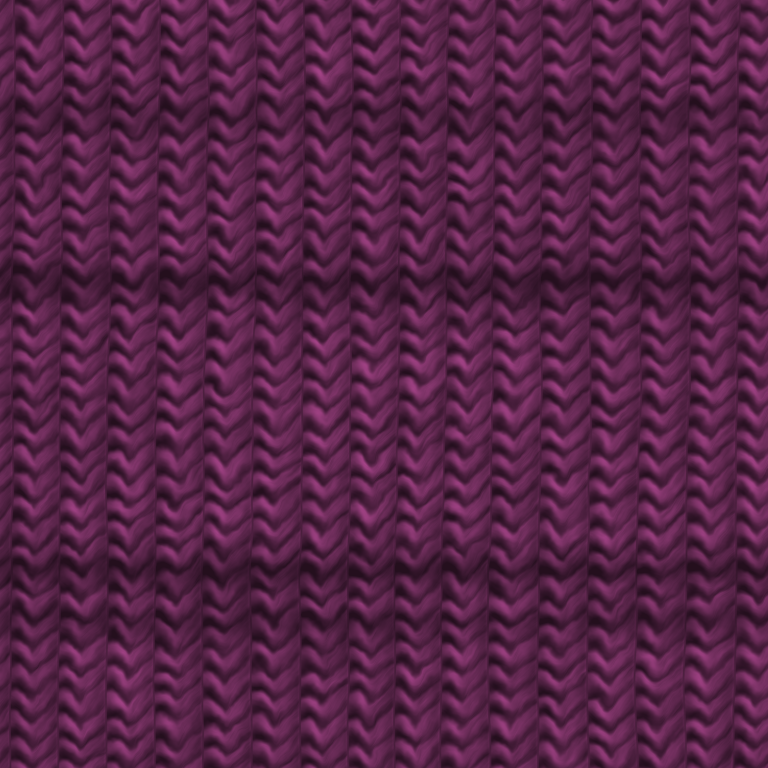
This texture is drawn by a WebGL 1 fragment shader. Its source:

```glsl
precision highp float;

uniform vec2 u_resolution;

const vec3 YARN_TINT = vec3(1.0, 0.41, 0.825);
const float COLUMNS = 15.9;
const float ROWS = 31.6;
const float COLUMN_START = 0.0156;
const float V_CENTER = 0.46;
const float SEAM_SHADE = 0.29;

float hash(vec2 p) {
  return fract(sin(dot(p, vec2(127.1, 311.7))) * 43758.5453);
}

float noise(vec2 p) {
  vec2 i = floor(p);
  vec2 f = fract(p);
  f = f * f * (3.0 - 2.0 * f);
  float low = mix(hash(i), hash(i + vec2(1.0, 0.0)), f.x);
  float high = mix(hash(i + vec2(0.0, 1.0)), hash(i + 1.0), f.x);
  return mix(low, high, f.y);
}

float fbm(vec2 p) {
  float sum = 0.0;
  float gain = 0.5;
  for (int i = 0; i < 3; i++) {
    sum += gain * (noise(p) - 0.5);
    p = p * 2.03 + 17.0;
    gain *= 0.5;
  }
  return sum;
}

float bump(float x, float center, float width) {
  float d = (x - center) / width;
  return exp(-d * d);
}

// Height of the V above its tip in rows: hooked left arm, steep right arm
float armRise(float across) {
  float d = across - V_CENTER;
  float reach = sqrt(d * d + 0.002) - 0.045;
  float hooked = 0.46 * sin(5.2 * reach);
  return mix(hooked, 1.75 * reach, smoothstep(-0.05, 0.05, d));
}

// Yarn profile from its shaded underside up to its top
float yarnRidge(float u, float side) {
  float lower = smoothstep(0.0, mix(0.6, 0.45, side), u);
  return lower * (1.0 - smoothstep(mix(0.66, 0.8, side), 1.0, u));
}

// Horizontal creases darken the cloth
float creases(float y) {
  float dark = 0.20 * bump(y, 0.848, 0.024);
  dark += 0.32 * bump(y, 0.630, 0.022);
  dark += 0.33 * bump(y, 0.254, 0.022);
  dark += 0.24 * bump(y, 0.189, 0.020);
  return 1.0 - dark;
}

float stitchShade(float across, float row, float column) {
  float t = row - armRise(across);
  float side = smoothstep(V_CENTER - 0.04, V_CENTER + 0.16, across);
  float variation = hash(vec2(column, floor(t))) - 0.5;

  // Plump left arm, flatter right arm
  float ridge = yarnRidge(fract(t), side);
  float height = mix(0.55, ridge, mix(1.0, 0.62, side));
  float shade = 0.25 + (0.18 + 0.06 * variation) * height;

  // Highlight and pocket of shadow on the left arm
  shade += 0.14 * ridge * ridge * bump(across, 0.31, 0.16);
  shade += 0.04 * ridge * bump(across, 0.68, 0.14);
  shade -= 0.09 * (1.0 - ridge) * bump(across, 0.17, 0.15);

  // Twisted strands: steep on the right, gentle on the left
  float slant = row - mix(-0.9, 2.3, side) * (across - V_CENTER);
  vec2 strand = vec2(across * 2.5 + column * 7.3, slant * 3.6);
  shade += 0.20 * fbm(strand) * mix(0.6, 1.0, side);

  // Column roundness
  float left = mix(0.86, 1.0, smoothstep(0.0, 0.22, across));
  float right = mix(1.0, 0.86, smoothstep(0.6, 1.0, across));
  return shade * left * right;
}

void main() {
  vec2 uv = gl_FragCoord.xy / u_resolution;

  // Uneven, slightly leaning columns
  float x = (uv.x - COLUMN_START) * COLUMNS - 0.12 * (uv.y - 0.5);
  x += 0.07 * bump(uv.x, 0.65, 0.15);
  x += 0.16 * fbm(vec2(uv.x * 7.0, uv.y * 8.0));
  float column = floor(x);
  float across = x - column;

  // Irregular stitch spacing and outline
  float row = uv.y * ROWS + 0.4 * hash(vec2(column, 3.7));
  row += 0.6 * fbm(vec2(column * 5.1 + across * 0.8, uv.y * 14.0));
  vec2 lump = vec2(x * 3.0, uv.y * ROWS * 1.3);
  row += 0.42 * fbm(lump);
  float wobble = 0.13 * fbm(lump + 31.0) * across * (1.0 - across) * 4.0;

  float shade = stitchShade(across + wobble, row, column);

  // Faint seam between neighbouring columns
  float edge = min(across, 1.0 - across);
  float seamWidth = max(0.035, COLUMNS / u_resolution.x);
  shade = mix(SEAM_SHADE, shade, smoothstep(0.0, seamWidth, edge));
  shade += 0.025 * bump(across, 0.97, 0.02);

  // Creases, broad wear and fine fuzz
  float creaseY = uv.y - 0.2 * armRise(across) / ROWS;
  creaseY += 0.012 * fbm(vec2(uv.x * 9.0, 2.0));
  shade *= creases(creaseY) * (1.0 + 0.16 * fbm(uv * 6.0 + 4.0));
  shade += 0.05 * fbm(uv * 110.0);

  gl_FragColor = vec4(YARN_TINT * clamp(shade, 0.14, 0.68), 1.0);
}
```
